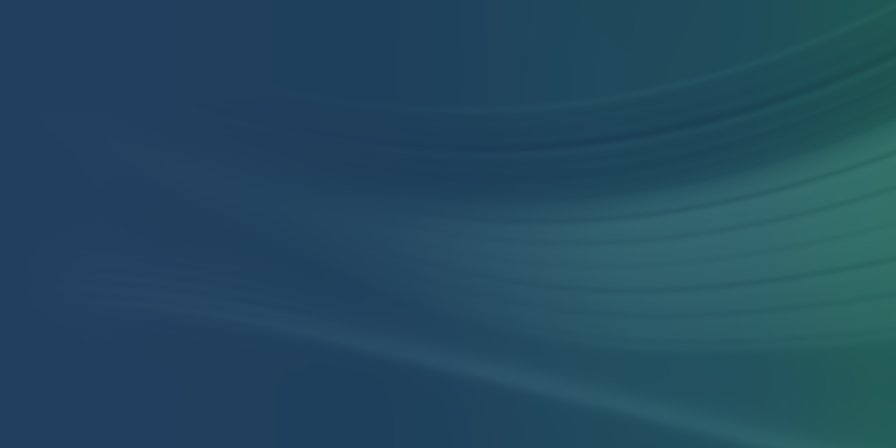
A WebGL 2 fragment shader for this background:

```glsl
#version 300 es
precision highp float;
// Draws a blue to green backdrop with sweeping, softly ribbed translucent ribbons.
uniform vec2 u_resolution;
out vec4 fragColor;

// Valley curve: lowest at 'low', with its own steepness on each side;
// 'flatten' eases the left side towards a level.
float valley(float x, vec2 low, float left, float right, float flatten) {
    float d = x - low.x;
    float sq = d * d;
    return low.y + (d < 0.0 ? left * sq / (1.0 + flatten * sq) : right * sq);
}

// Soft line profile around distance zero.
float softLine(float d, float width) {
    return exp(-d * d / (width * width));
}

// Signed distance from the nearest whole number.
float nearest(float v) {
    return fract(v + 0.5) - 0.5;
}

float hash(float n) {
    return fract(sin(n * 12.99 + 4.1) * 43758.5);
}

// Horizontal sweep through four colours, slightly lighter at the lower right.
vec3 backdrop(vec2 p) {
    vec3 navy = vec3(0.133, 0.248, 0.375);
    vec3 deep = vec3(0.122, 0.250, 0.360);
    vec3 teal = vec3(0.124, 0.300, 0.362);
    vec3 green = vec3(0.130, 0.355, 0.335);
    vec3 c = mix(navy, deep, smoothstep(0.0, 0.4, p.x));
    c = mix(c, teal, smoothstep(0.38, 0.8, p.x));
    c = mix(c, green, smoothstep(0.76, 1.03, p.x));
    return c + vec3(0.010, 0.020, 0.012) * smoothstep(0.4, 1.0, p.x) * (0.4 - p.y);
}

// Main ribbon: a lit sheet between two curves, cut by evenly spaced ribs.
vec3 mainRibbon(vec3 c, vec2 p, float top, float bottom) {
    float gap = max(top - bottom, 0.03);
    float t = (top - p.y) / gap;
    float edgeSoft = mix(0.11, 0.075, smoothstep(0.2, 0.9, p.x));
    float inside = smoothstep(-edgeSoft * 0.5, edgeSoft, top - p.y);
    inside *= 1.0 - smoothstep(-0.02, 0.04, bottom - p.y);
    float strength = 0.20 * smoothstep(0.0, 0.2, p.x) + 0.80 * smoothstep(0.25, 0.8, p.x);
    float fade = mix(1.0, 0.62, smoothstep(0.4, 1.0, t));
    c += vec3(0.072, 0.094, 0.074) * inside * strength * fade;

    // Ribs: thin shadows of uneven depth with a faint light below each one
    float ribs = 6.0;
    float d = nearest(t * ribs) * gap / ribs;
    float depth = 0.35 + 0.65 * hash(floor(t * ribs + 0.5));
    float range = smoothstep(-0.25, 0.0, t) * (1.0 - smoothstep(1.04, 1.08, t));
    float ribStrength = depth * range * smoothstep(0.3, 0.95, p.x);
    c -= vec3(0.032, 0.044, 0.036) * softLine(d, 0.0075) * ribStrength;
    c += vec3(0.006, 0.008, 0.006) * softLine(d - 0.018, 0.012) * ribStrength;

    // Gentle afterglow under the lower edge
    float below = max(bottom - p.y, 0.0);
    return c + vec3(0.015, 0.022, 0.016) * exp(-below * 14.0)
        * smoothstep(-0.02, 0.02, bottom - p.y) * strength;
}

// Shaded folds between the crest curve and the ribbon top.
vec3 upperFolds(vec3 c, vec2 p, float crest, float top) {
    float gap = crest - top;
    float s = (p.y - top) / gap;
    float reach = smoothstep(0.2, 0.75, p.x);
    float fold = smoothstep(-0.15, 0.2, s) * (1.0 - smoothstep(0.6, 1.15, s));
    c -= vec3(0.008, 0.020, 0.013) * fold * reach;
    c -= vec3(0.012, 0.023, 0.016) * softLine((s - 0.57) * gap, 0.009) * reach;
    c += vec3(0.010, 0.015, 0.012) * softLine((s - 0.50) * gap, 0.012) * reach;
    c += vec3(0.016, 0.024, 0.021) * softLine((s - 1.0) * gap, 0.009) * reach;
    float fine = softLine(nearest(s * 6.0) * gap / 6.0, 0.007);
    return c + vec3(0.005, 0.008, 0.007) * fine * fold * reach;
}

// Lower streak: a pale ridge, a wide veil and fine threads at the left.
vec3 lowerStreak(vec3 c, vec2 p) {
    float u = p.x - 0.2;
    float ridge = 0.345 - 0.25 * (u + sqrt(u * u + 0.02));
    float d = p.y - ridge;
    float start = smoothstep(0.05, 0.6, p.x);
    float width = d > 0.0 ? 0.036 : 0.020;
    c += vec3(0.040, 0.050, 0.045) * softLine(d, width) * mix(0.1, 1.0, start)
        * smoothstep(0.02, 0.2, p.x);
    float veil = softLine(d - 0.05, 0.08);
    c += vec3(0.008, 0.010, 0.010) * veil * smoothstep(0.0, 0.15, p.x);
    float threads = softLine(nearest(d / 0.028), 0.25) * softLine(d - 0.03, 0.07);
    float window = smoothstep(0.05, 0.15, p.x) * (1.0 - smoothstep(0.25, 0.45, p.x));
    return c + vec3(0.009, 0.011, 0.009) * threads * window;
}

void main() {
    vec2 p = gl_FragCoord.xy / u_resolution;
    float crest = valley(p.x, vec2(0.52, 0.753), 1.02, 1.02, 1.5);
    float top = valley(p.x, vec2(0.56, 0.552), 1.3, 0.97, 2.5);
    float bottom = valley(p.x, vec2(0.755, 0.236), 1.4, 0.48, 0.8);

    vec3 colour = backdrop(p);
    colour = upperFolds(colour, p, crest, top);
    colour = mainRibbon(colour, p, top, bottom);
    colour = lowerStreak(colour, p);
    fragColor = vec4(colour, 1.0);
}
```
